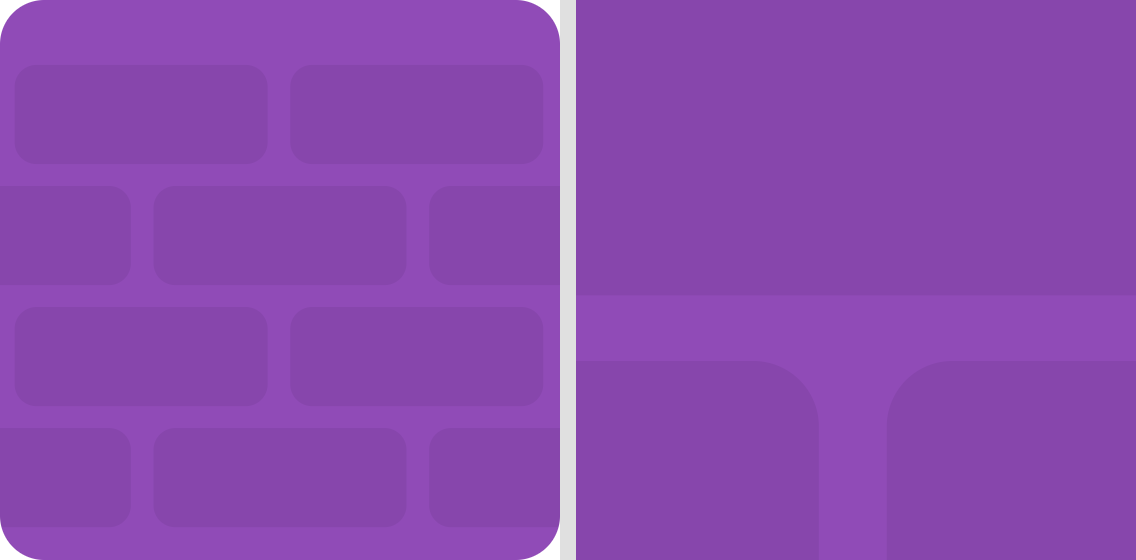
Left: the whole. Right: its middle third, enlarged.
Reproduce this pattern procedurally as a Shadertoy shader.

```glsl
// Purple brick wall of rounded, staggered blocks on a round-cornered panel.
#define ROWS 4.0
#define PITCH vec2(0.4922, 0.21615)
#define BRICK_SIZE vec2(0.4518, 0.1771)
#define BRICK_RADIUS 0.039
#define FIRST_BRICK vec2(0.5, 0.1471)
#define STAGGER 0.248
#define PANEL_RADIUS 0.079
#define MORTAR_COLOR vec3(0.565, 0.294, 0.718)
#define BRICK_COLOR vec3(0.529, 0.275, 0.675)
#define BACKDROP_COLOR vec3(1.0)

float roundedBox(vec2 p, vec2 halfSize, float radius) {
    vec2 q = abs(p) - halfSize + radius;
    return length(max(q, 0.0)) + min(max(q.x, q.y), 0.0) - radius;
}

// Signed distance to the nearest brick; odd rows shift sideways.
float brickWall(vec2 p) {
    p -= FIRST_BRICK;
    float row = clamp(round(p.y / PITCH.y), 0.0, ROWS - 1.0);
    p.y -= row * PITCH.y;
    p.x += STAGGER * mod(row, 2.0);
    p.x -= PITCH.x * round(p.x / PITCH.x);
    return roundedBox(p, 0.5 * BRICK_SIZE, BRICK_RADIUS);
}

float coverage(float dist, float pixel) {
    return clamp(0.5 - dist / pixel, 0.0, 1.0);
}

void mainImage(out vec4 fragColor, in vec2 fragCoord) {
    // Square unit canvas, centred in the viewport
    float pixel = 1.0 / min(iResolution.x, iResolution.y);
    vec2 p = (fragCoord - 0.5 * iResolution.xy) * pixel + 0.5;

    float brick = coverage(brickWall(p), pixel);
    float panel = coverage(roundedBox(p - 0.5, vec2(0.5), PANEL_RADIUS), pixel);

    vec3 wall = mix(MORTAR_COLOR, BRICK_COLOR, brick);
    fragColor = vec4(mix(BACKDROP_COLOR, wall, panel), 1.0);
}
```
